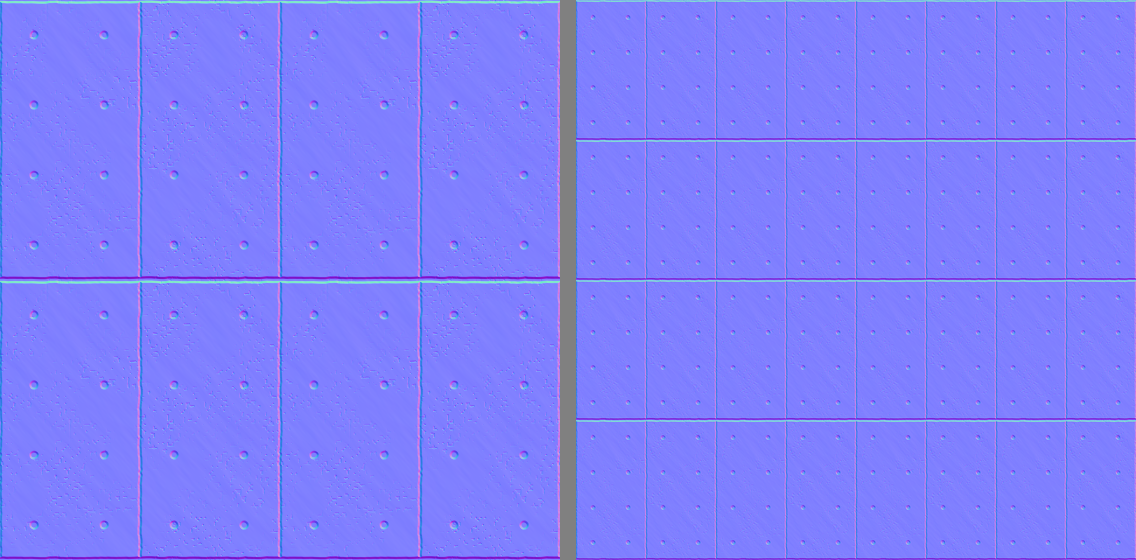
Left: one tile. Right: repeated 2 by 2.
Give the GLSL for this texture map, as a Shadertoy shader.

```glsl
// Tangent-space normal map of cast concrete panels with joints, tie holes and fine pitting.

const float TILES = 2.0;              // each tile holds two panels side by side
const vec2 PANELS = vec2(2.0, 1.0);   // panels per tile
const float HOLES = 4.0;              // tie holes per tile along each axis
const float STEP = 1.0 / 512.0;       // slope sampling distance in tile units

float hash(vec2 cell, float seed) {
    vec3 q = fract(vec3(cell.xyx + seed) * vec3(0.1031, 0.1030, 0.0973));
    q += dot(q, q.yzx + 33.33);
    return fract((q.x + q.y) * q.z);
}

// Value noise that wraps after "period" cells.
float noise(vec2 p, vec2 period, float seed) {
    vec2 cell = floor(p);
    vec2 f = p - cell;
    f = f * f * f * (f * (f * 6.0 - 15.0) + 10.0);
    vec2 a = mod(cell, period);
    vec2 b = mod(cell + 1.0, period);
    return mix(mix(hash(a, seed), hash(vec2(b.x, a.y), seed), f.x),
               mix(hash(vec2(a.x, b.y), seed), hash(b, seed), f.x), f.y);
}

float tileNoise(vec2 p, vec2 freq, float seed) {
    return noise(p * freq, freq, seed);
}

// One inside the edge, zero outside, with a sloped wall.
float recess(float dist, float edge, float soft) {
    return 1.0 - smoothstep(edge - soft, edge + soft, abs(dist));
}

// Joints between panels, with uneven edges.
float joints(vec2 p) {
    vec2 line = round(p * PANELS);
    vec2 d = p - line / PANELS;
    vec2 alongY = vec2(line.x / PANELS.x, p.y);
    vec2 alongX = vec2(p.x, line.y / PANELS.y);
    d.x += 0.0030 * (tileNoise(alongY, vec2(2.0, 20.0), 3.0) - 0.5);
    d.x += 0.0026 * (tileNoise(alongY, vec2(2.0, 96.0), 5.0) - 0.5);
    d.y += 0.0030 * (tileNoise(alongX, vec2(26.0, 1.0), 7.0) - 0.5);
    d.y += 0.0010 * (tileNoise(alongX, vec2(80.0, 1.0), 9.0) - 0.5);
    float vertical = 0.0055 * recess(d.x, 0.0042, 0.0042);
    float horizontal = 0.0110 * recess(d.y, 0.0078, 0.0045);
    return max(vertical, horizontal);
}

// Round flat-bottomed tie holes.
float tieHoles(vec2 p) {
    vec2 d = (fract((p + vec2(0.0034, 0.0)) * HOLES) - 0.5) / HOLES;
    float chip = 0.0022 * (tileNoise(p, vec2(90.0), 11.0) - 0.5);
    return 0.0050 * recess(length(d) + chip, 0.0125, 0.0045);
}

// Faint diagonal trowel relief.
float relief(vec2 p) {
    vec2 sheared = vec2(p.x, p.y + p.x);
    vec2 freq = vec2(6.0, 11.0);
    float amplitude = 0.0014;
    float sum = 0.0;
    for (int i = 0; i < 4; i++) {
        sum += amplitude * tileNoise(sheared, freq, 20.0 + float(i));
        freq *= 2.0;
        amplitude *= 0.46;
    }
    return sum;
}

// Tiny pits gathered in patches.
float pits(vec2 p) {
    float patches = smoothstep(0.25, 0.85, tileNoise(p, vec2(9.0), 31.0));
    float spots = smoothstep(0.76, 0.95, tileNoise(p, vec2(120.0), 37.0));
    return 0.0011 * spots * patches;
}

float height(vec2 p) {
    return relief(p) - pits(p) - max(joints(p), tieHoles(p));
}

void mainImage(out vec4 fragColor, in vec2 fragCoord) {
    vec2 p = fragCoord / iResolution.xy * TILES;
    vec2 e = vec2(STEP, 0.0);

    // Central differences give the surface slope.
    vec2 slope = vec2(height(p + e.xy) - height(p - e.xy),
                      height(p + e.yx) - height(p - e.yx)) / (2.0 * STEP);
    vec3 normal = normalize(vec3(-slope, 1.0));
    fragColor = vec4(0.5 + 0.5 * normal, 1.0);
}
```
